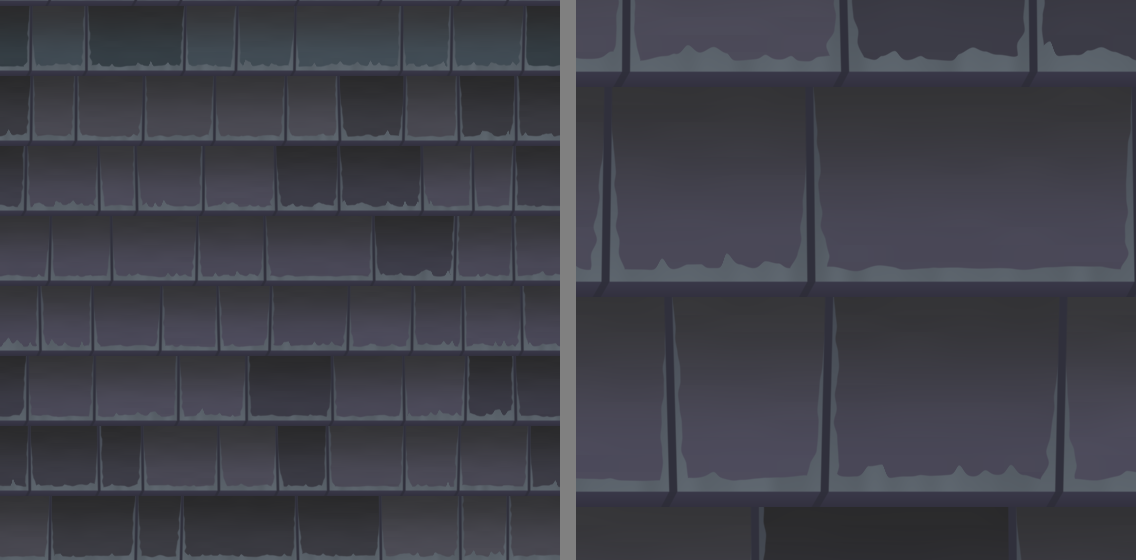
Left: the whole. Right: its middle third, enlarged.
This texture is drawn by a Shadertoy shader. Its source:

```glsl
const float ROWS = 8.0;
const float LIP = 0.075;  // share of a row taken by the slate's thickness

float hash(vec2 p) {
    return fract(sin(dot(p, vec2(127.1, 311.7))) * 43758.5453);
}

float noise(float x, float seed) {
    float i = floor(x), f = fract(x);
    f *= f * (3.0 - 2.0 * f);
    return mix(hash(vec2(i, seed)), hash(vec2(i + 1.0, seed)), f);
}

// Slates per course, counted from the bottom
float slateCount(float row) {
    return float(int[8](7, 9, 8, 9, 7, 9, 9, 8)[int(row)]);
}

// Position of a slightly leaning joint between two slates
float jointX(float i, float row, float count, float t) {
    vec2 key = vec2(mod(i, count), row);
    float lean = (hash(key + 7.3) - 0.5) * 0.007 * t;
    return (i + 0.2 + 0.6 * hash(key + 1.7)) / count + lean;
}

// Width of the pale rim on a slate's side: flared at the foot, tapering upward
float rimWidth(float h, vec2 key) {
    float reach = mix(0.65, 1.5, hash(key));
    float taper = 1.0 - smoothstep(reach - 0.6, reach, h);
    float flare = mix(0.004, 0.014, hash(key + 3.1)) * exp(-9.0 * h);
    float wear = 0.6 + 0.6 * noise(h * 14.0, key.x * 9.0 + key.y);
    return (0.0042 * taper + flare) * wear - 0.0006;
}

void mainImage(out vec4 fragColor, in vec2 fragCoord) {
    vec2 uv = fragCoord / iResolution.xy;
    float px = 1.0 / iResolution.y;

    // Course and height within it
    float v = uv.y * ROWS + 0.083;
    float row = mod(floor(v), ROWS);
    float t = fract(v);
    float h = max(t - LIP, 0.0) / (1.0 - LIP);
    float x = uv.x + max(LIP - t, 0.0) * 0.07;

    // Slate between its two joints
    float count = slateCount(row);
    float i = floor(x * count);
    if (x < jointX(i, row, count, t)) i -= 1.0;
    float left = x - jointX(i, row, count, t);
    float right = jointX(i + 1.0, row, count, t) - x;
    vec2 id = vec2(mod(i, count), row);
    float gap = 1.0 - smoothstep(-px, px, min(left, right) - 0.0024);

    // Face, shaded by the course above
    float dark = step(hash(id + 5.9), 0.3);
    vec3 top = mix(vec3(0.205, 0.205, 0.215), vec3(0.165, 0.165, 0.17), dark);
    vec3 foot = mix(vec3(0.295, 0.287, 0.355), vec3(0.235, 0.232, 0.285), dark);
    foot = mix(foot, foot * vec3(0.98, 1.0, 0.9), hash(vec2(row, 4.4)));
    if (row == 7.0) foot *= vec3(0.86, 1.03, 0.93);
    vec3 color = mix(foot, top, smoothstep(0.15, 1.05, h));
    color *= 0.97 + 0.06 * hash(id + 8.2);
    color += 0.008 * (noise(uv.x * 30.0, floor(v * 12.0)) - 0.5);

    // Pale worn rim along the sides and the foot
    float rough = hash(id + 2.6);
    float chips = 0.004 * noise(x * 70.0, row)
                + 0.016 * rough * pow(noise(x * 130.0, row + 20.0), 4.0);
    float footRim = 0.006 + chips - h * (1.0 - LIP) / ROWS;
    float sideRim = max(rimWidth(h, id + 0.3) - left, rimWidth(h, id + 0.6) - right) + 0.0024;
    float rim = smoothstep(-px, px, max(footRim, sideRim));
    vec3 rimColor = mix(vec3(0.365, 0.4, 0.43), vec3(0.27, 0.29, 0.33), h);
    rimColor *= 0.94 + 0.1 * noise(x * 90.0, row + 40.0);
    color = mix(color, rimColor, rim * 0.92);

    // Dark joints
    color = mix(color, vec3(0.19, 0.19, 0.235), gap);

    // Thickness of the slate below its foot
    vec3 lipColor = mix(vec3(0.195, 0.19, 0.245), vec3(0.225, 0.22, 0.285), t / LIP);
    lipColor = mix(lipColor, vec3(0.17, 0.17, 0.21), gap * 0.7);
    float lip = 1.0 - smoothstep(-px, px, (t - LIP) / ROWS);
    color = mix(color, lipColor, lip);

    fragColor = vec4(color, 1.0);
}
```
